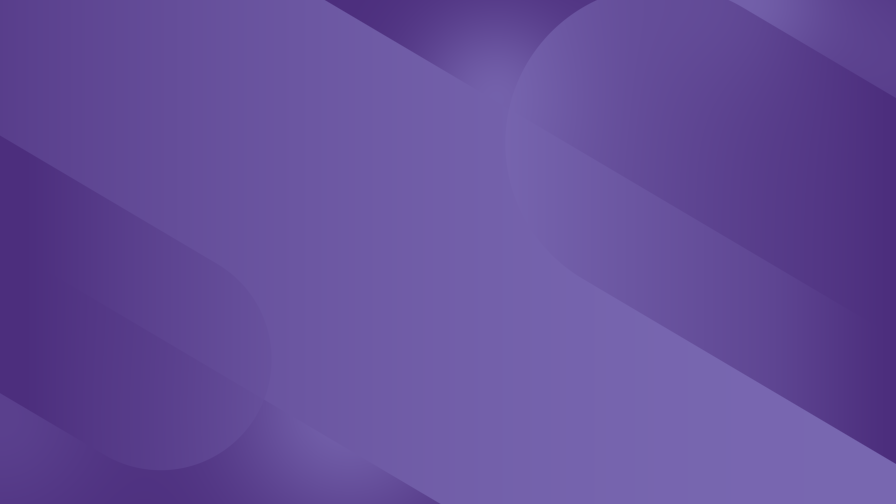
A WebGL 1 fragment shader for this background:

```glsl
precision highp float;
// Violet backdrop: a wide diagonal band, two rounded bars and soft glows.

#define DARK vec3(0.298, 0.180, 0.490)
#define LIGHT vec3(0.470, 0.402, 0.690)
#define AXIS vec2(0.861, -0.509)
#define BAND_CENTER 0.817
#define BAND_HALF 0.372
#define LEFT_TIP vec2(0.319, 0.287)
#define LEFT_RADIUS 0.220
#define RIGHT_TIP vec2(1.315, 0.716)
#define RIGHT_RADIUS 0.3125
#define BAR_OPACITY 0.82

uniform vec2 u_resolution;

// Coverage of a shape from its signed distance, about one pixel soft.
float cover(float dist) {
    float edge = 0.75 / u_resolution.y;
    return 1.0 - smoothstep(-edge, edge, dist);
}

float glow(vec2 p, vec2 center, float radius) {
    vec2 d = (p - center) / radius;
    return exp(-dot(d, d));
}

// Bar with a round tip, endless along dir.
float barDistance(vec2 p, vec2 tip, vec2 dir, float radius) {
    vec2 q = p - tip;
    return length(q - dir * max(dot(q, dir), 0.0)) - radius;
}

// Lays a bar over the tone below; its dark end is fully opaque.
float layBar(float below, float tone, float dist) {
    float opacity = mix(1.0, BAR_OPACITY, smoothstep(0.0, 0.35, tone));
    return mix(below, tone, opacity * cover(dist));
}

void main() {
    vec2 p = gl_FragCoord.xy / u_resolution.y;

    // Dark ground with glows; tone runs from DARK (0) to LIGHT (1).
    float tone = 0.90 * glow(p, vec2(0.985, 0.803), 0.175)
               + 0.90 * glow(p, vec2(0.694, 0.190), 0.240)
               + 0.85 * glow(p, vec2(1.470, 1.000), 0.180)
               + 0.30 * glow(p, vec2(1.780, 0.870), 0.200)
               + 0.32 * glow(p, vec2(0.000, 0.170), 0.220);

    // Diagonal band, brightening to the right.
    float across = dot(p, vec2(-AXIS.y, AXIS.x));
    float fade = 1.0 - clamp(p.x / 1.62, 0.0, 1.0);
    float bandTone = 1.0 - 0.72 * fade * fade;
    tone = mix(tone, bandTone, cover(abs(across - BAND_CENTER) - BAND_HALF));

    // Rounded bars, each lightest at its tip.
    float leftTone = 0.62 * clamp((p.x - 0.05) / 0.49, 0.0, 1.0);
    tone = layBar(tone, leftTone, barDistance(p, LEFT_TIP, -AXIS, LEFT_RADIUS));

    float rightTone = 0.97 * clamp((1.76 - p.x) / 0.757, 0.0, 1.0);
    tone = layBar(tone, rightTone, barDistance(p, RIGHT_TIP, AXIS, RIGHT_RADIUS));

    gl_FragColor = vec4(mix(DARK, LIGHT, clamp(tone, 0.0, 1.0)), 1.0);
}
```
